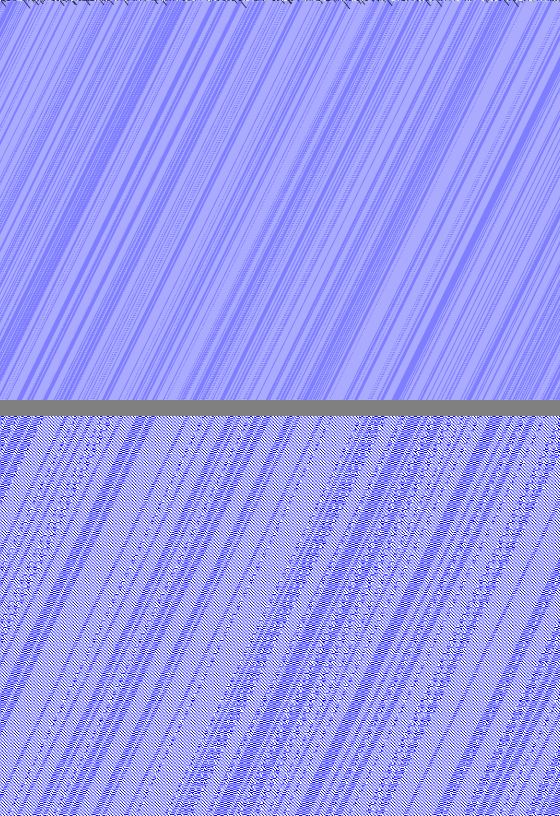
Top, the full canvas; bottom, a detail of the centre.
Write a Shadertoy shader that draws this pattern.

```glsl
// Fine periwinkle streaks of woven white and blue, with a ragged top edge.
#define SLANT 0.49        // sideways run of a streak per unit of height
#define STREAKS 366.0     // fine streaks per canvas height
#define BANDS 16.0        // slots for broad pale bands per canvas height
#define DASHES 183.0      // dashes per canvas height
#define DARK_SHARE 0.51   // mean share of dark streaks
#define DASHED_SHARE 0.25 // share of dark streaks that are dashed
#define THREADS 1098.0    // woven threads per canvas height
#define EDGE_CELLS 366.0  // speckles per canvas height along the top
#define THREAD_BLUE vec3(0.0, 0.0, 1.0)
#define INK vec3(0.08, 0.08, 0.14)
#define SAMPLES 3

float hash(float n) {
    return fract(sin(n * 127.1 + 11.7) * 43758.55);
}

// Slow change of the share of dark streaks across the canvas
float darkShare(float u) {
    float waves = 0.5 * sin(u * 27.0 + 1.3) + 0.5 * sin(u * 61.0 + 4.0)
                + 0.5 * sin(u * 113.0 + 2.2);
    return DARK_SHARE + 0.16 * waves;
}

// 1 inside a dark streak, 0 outside
float darkStreak(vec2 p) {
    float u = p.x - SLANT * p.y;

    // Fine streaks, some of them dashed
    float id = floor(u * STREAKS);
    float dark = step(hash(id), darkShare((id + 0.5) / STREAKS));
    float dashed = step(hash(id + 531.0), DASHED_SHARE);
    float dash = step(0.5, fract(p.y * DASHES));
    dark *= mix(1.0, dash, dashed);

    // Pale bands wipe out the streaks beneath them
    float slot = floor(u * BANDS);
    float halfWidth = mix(0.05, 0.16, hash(slot + 77.0));
    float band = step(0.7, hash(slot + 205.0))
               * step(abs(fract(u * BANDS) - 0.5), halfWidth);
    return dark * (1.0 - band);
}

// White share of the weave: steep hatching when pale, flat rows when dark
vec3 weave(vec2 p, float dark) {
    vec2 cell = floor(p * THREADS);
    float paleHatch = step(0.5, mod(cell.x + cell.y, 3.0));
    float darkRows = step(0.5, mod(cell.y + floor(cell.x / 3.0), 2.0));
    float threads = mix(paleHatch, darkRows, dark);
    float average = mix(0.667, 0.495, dark);

    // Threads melt into their average where pixels are too coarse for them
    float detail = smoothstep(0.45, 0.7, iResolution.y / THREADS);
    return mix(THREAD_BLUE, vec3(1.0), mix(average, threads, detail));
}

// Speckles and short dark strokes hanging from the top edge
vec3 addTopEdge(vec3 color, vec2 p) {
    float depth = 1.0 - p.y;
    float stroke = floor((p.x - 0.8 * depth) * EDGE_CELLS);
    float reach = 0.002 + 0.021 * pow(hash(stroke + 913.0), 8.0);
    float ink = step(depth, reach) * step(0.5, hash(stroke + 340.0));
    color = mix(color, INK, 0.85 * ink);

    vec2 cell = floor(vec2(p.x, depth) * EDGE_CELLS);
    float speck = step(0.75, hash(cell.x + 57.0 * cell.y + 620.0));
    return mix(color, vec3(0.9, 0.9, 0.85), speck * step(depth, 0.003));
}

void mainImage(out vec4 fragColor, in vec2 fragCoord) {
    // Average a small grid of samples to smooth the edges
    vec3 sum = vec3(0.0);
    for (int j = 0; j < SAMPLES; j++) {
        for (int i = 0; i < SAMPLES; i++) {
            vec2 offset = (vec2(i, j) + 0.5) / float(SAMPLES) - 0.5;
            vec2 p = (fragCoord + offset) / iResolution.y;
            sum += addTopEdge(weave(p, darkStreak(p)), p);
        }
    }
    fragColor = vec4(sum / float(SAMPLES * SAMPLES), 1.0);
}
```
